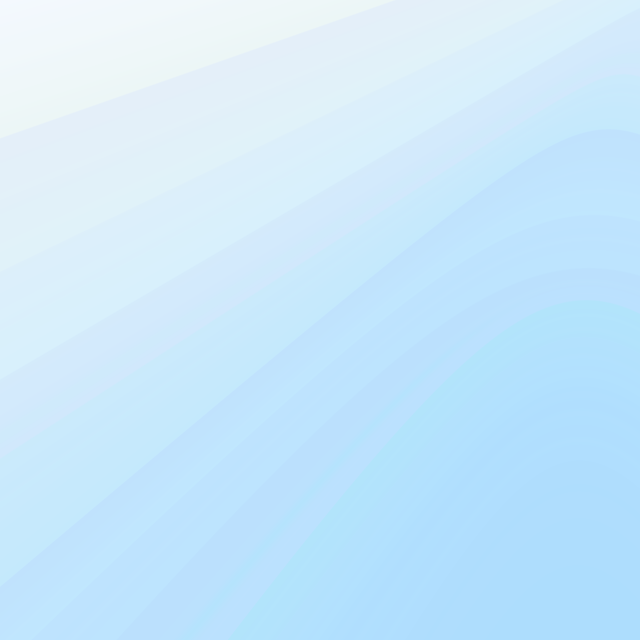
Write a WebGL 2 fragment shader that draws this background.

```glsl
#version 300 es
precision highp float;
// Soft sky-blue ribbons that fan out from the left and arch over at the right.
uniform vec2 u_resolution;
out vec4 outColor;

const int CURVES = 13;
const int BANDS = CURVES - 1;
const float CREST_X = 0.901;       // crest of the lowest arches
const float CREST_SHIFT = 0.05;    // rightward drift of the higher crests
const float CREST_FALLOFF = 0.221;
const float HIGHEST_CREST = -0.208;
const float EDGE_WIDTH = 0.0015;
const float RIPPLE = 0.0016;
const vec3 CYAN_TINT = vec3(-0.022, 0.010, -0.004);

// Each arch: crest depth from the top, flank slope, crest roundness.
const vec3 ARCH[CURVES] = vec3[](
  vec3(-0.329, 0.28, 0.01), vec3(-0.207, 0.35, 0.01), vec3(-0.098, 0.483, 0.013),
  vec3(0.007, 0.585, 0.02), vec3(0.116, 0.65, 0.052), vec3(0.202, 0.85, 0.117),
  vec3(0.336, 1.0, 0.25), vec3(0.419, 1.2, 0.32), vec3(0.469, 1.4, 0.224),
  vec3(0.527, 1.5, 0.21), vec3(0.603, 1.6, 0.195), vec3(0.719, 1.9, 0.178),
  vec3(0.9, 2.2, 0.17));

// Colours at the upper and lower edge of each band.
const vec3 UPPER[BANDS] = vec3[](
  vec3(0.955, 0.975, 0.995), vec3(0.895, 0.937, 0.977), vec3(0.865, 0.937, 0.982),
  vec3(0.832, 0.920, 0.986), vec3(0.794, 0.916, 0.986), vec3(0.753, 0.886, 0.993),
  vec3(0.745, 0.890, 0.996), vec3(0.732, 0.880, 0.993), vec3(0.698, 0.894, 0.985),
  vec3(0.702, 0.882, 0.993), vec3(0.692, 0.873, 0.997), vec3(0.687, 0.867, 0.994));
const vec3 LOWER[BANDS] = vec3[](
  vec3(0.925, 0.965, 0.965), vec3(0.878, 0.949, 0.976), vec3(0.845, 0.942, 0.988),
  vec3(0.818, 0.910, 0.988), vec3(0.769, 0.914, 0.990), vec3(0.754, 0.905, 0.996),
  vec3(0.740, 0.893, 0.996), vec3(0.735, 0.882, 0.995), vec3(0.700, 0.888, 0.990),
  vec3(0.695, 0.880, 0.996), vec3(0.690, 0.872, 0.996), vec3(0.680, 0.866, 0.994));

// Depth of an arch below the top edge: a hyperbola with a drifting crest.
float archDepth(vec3 arch, float x) {
  float lift = (ARCH[5].x - max(arch.x, HIGHEST_CREST)) / CREST_FALLOFF;
  float dx = x - CREST_X - CREST_SHIFT * exp(lift);
  return arch.x + arch.y * (length(vec2(dx, arch.z)) - arch.z);
}

// Thin bright thread at a given fraction of a band.
float thread(float t, float center, float width) {
  float d = (t - center) / width;
  return exp(-d * d);
}

vec3 bandColor(int band, float t, float x) {
  vec3 color = mix(UPPER[band], LOWER[band], t);
  // Faint layered folds, silent at both edges of the band.
  float folds = sin(t * 18.85) + 0.5 * sin(t * 31.42 + float(band));
  color += RIPPLE * folds * t * (1.0 - t) * 4.0 * vec3(1.0, 0.5, 0.0);
  if (band == 3) color += 0.6 * CYAN_TINT * thread(t, 0.74, 0.1);
  if (band == 7) {
    float fade = 1.0 - smoothstep(0.6, 0.85, x);
    color += CYAN_TINT * fade * thread(t, 0.58, 0.08);
  }
  return color;
}

void main() {
  vec2 p = gl_FragCoord.xy / u_resolution;
  float depth = 1.0 - p.y;
  vec3 color = UPPER[0];
  float top = archDepth(ARCH[0], p.x);

  // Paint the bands downward, each covering the one above.
  for (int i = 0; i < BANDS; i++) {
    float bottom = archDepth(ARCH[i + 1], p.x);
    float t = clamp((depth - top) / (bottom - top), 0.0, 1.0);
    float cover = smoothstep(-EDGE_WIDTH, EDGE_WIDTH, depth - top);
    color = mix(color, bandColor(i, t, p.x), cover);
    top = bottom;
  }
  outColor = vec4(color, 1.0);
}
```
